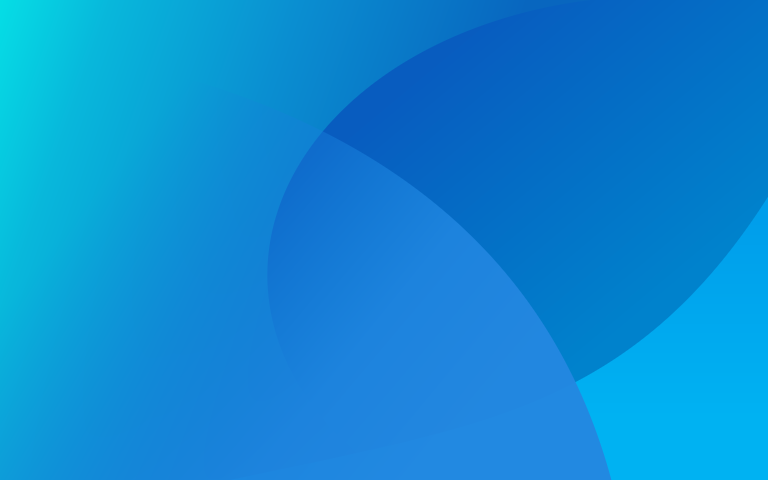
Write a WebGL 1 fragment shader that draws this background.

```glsl
precision highp float;

uniform vec2 u_resolution;

// Backdrop colours and their stops along the gradient axis
const vec3 CYAN = vec3(0.02, 0.87, 0.90);
const vec3 TEAL = vec3(0.03, 0.72, 0.86);
const vec3 AZURE = vec3(0.04, 0.56, 0.82);
const vec3 NAVY = vec3(0.03, 0.40, 0.75);
const vec4 BACKDROP_STOPS = vec4(0.0, 0.23, 0.62, 1.10);
const vec2 BACKDROP_AXIS = vec2(1.0, 0.35);

// Dark rounded shape
const vec2 BLOB_CENTER = vec2(1.365, 0.427);
const vec2 BLOB_RADII = vec2(0.808, 0.581);
const vec3 BLOB_DARK = vec3(0.03, 0.36, 0.75);
const vec3 BLOB_LIGHT = vec3(0.0, 0.51, 0.80);
const vec2 BLOB_AXIS = vec2(1.0, 1.2);
const vec2 BLOB_RANGE = vec2(1.054, 2.125);

// Bright wave rising to the right
const float WAVE_START = 0.479;
const float WAVE_SLOPE = 0.21;
const float WAVE_GAIN = 0.217;
const float WAVE_POWER = 4.3;
const vec3 WAVE_TOP = vec3(0.0, 0.62, 0.92);
const vec3 WAVE_BOTTOM = vec3(0.0, 0.70, 0.95);
const vec2 WAVE_RANGE = vec2(0.46, 0.88);

// Translucent sheet with a parabolic edge
const vec2 SHEET_VERTEX = vec2(1.046, 0.440);
const vec2 SHEET_TANGENT = vec2(0.602, -0.799);
const float SHEET_TILT = -0.0625;
const float SHEET_BEND = 0.475;
const vec3 SHEET_NEAR = vec3(0.09, 0.50, 0.86);
const vec3 SHEET_FAR = vec3(0.14, 0.53, 0.88);
const vec2 SHEET_AXIS = vec2(1.0, 0.8);
const vec2 SHEET_FADE = vec2(0.517, 1.33);
const vec2 SHEET_TINT = vec2(0.90, 1.67);
const float SHEET_OPACITY = 0.96;

// Linear position of x between two limits
float ramp(vec2 limits, float x) {
    return clamp((x - limits.x) / (limits.y - limits.x), 0.0, 1.0);
}

// Coverage of a shape from its signed distance, negative inside
float coverage(float dist) {
    return clamp(0.5 - dist * u_resolution.y, 0.0, 1.0);
}

vec3 backdrop(float t) {
    vec3 color = mix(CYAN, TEAL, ramp(BACKDROP_STOPS.xy, t));
    color = mix(color, AZURE, ramp(BACKDROP_STOPS.yz, t));
    return mix(color, NAVY, ramp(BACKDROP_STOPS.zw, t));
}

// Half ellipse on the left, extended straight to the right
float blobDistance(vec2 p) {
    vec2 offset = p - BLOB_CENTER;
    offset.x = min(offset.x, 0.0);
    vec2 scaled = offset / BLOB_RADII;
    float len = length(scaled);
    return (len - 1.0) * len / max(length(scaled / BLOB_RADII), 0.001);
}

float waveDistance(vec2 p) {
    float run = max(p.x - WAVE_START, 0.0001);
    float curve = WAVE_GAIN * pow(run, WAVE_POWER);
    float slope = WAVE_SLOPE + WAVE_POWER * curve / run;
    float height = WAVE_SLOPE * (p.x - WAVE_START) + curve;
    return (p.y - height) / length(vec2(1.0, slope));
}

float sheetDistance(vec2 p) {
    vec2 offset = p - SHEET_VERTEX;
    float along = dot(offset, SHEET_TANGENT);
    float inward = dot(offset, vec2(SHEET_TANGENT.y, -SHEET_TANGENT.x));
    float edge = along * (SHEET_TILT + SHEET_BEND * along);
    float slope = SHEET_TILT + 2.0 * SHEET_BEND * along;
    return (edge - inward) / length(vec2(1.0, slope));
}

void main() {
    vec2 p = gl_FragCoord.xy / u_resolution.y;
    vec2 fromTop = vec2(p.x, 1.0 - p.y);

    vec3 color = backdrop(dot(fromTop, BACKDROP_AXIS));

    // Dark shape
    float blobMix = ramp(BLOB_RANGE, dot(fromTop, BLOB_AXIS));
    vec3 blob = mix(BLOB_DARK, BLOB_LIGHT, blobMix);
    color = mix(color, blob, coverage(blobDistance(p)));

    // Wave
    vec3 wave = mix(WAVE_TOP, WAVE_BOTTOM, ramp(WAVE_RANGE, fromTop.y));
    color = mix(color, wave, coverage(waveDistance(p)));

    // Sheet, growing denser towards the lower right
    float depth = dot(fromTop, SHEET_AXIS);
    vec3 sheet = mix(SHEET_NEAR, SHEET_FAR, ramp(SHEET_TINT, depth));
    float opacity = SHEET_OPACITY * ramp(SHEET_FADE, depth);
    color = mix(color, sheet, opacity * coverage(sheetDistance(p)));

    gl_FragColor = vec4(color, 1.0);
}
```
